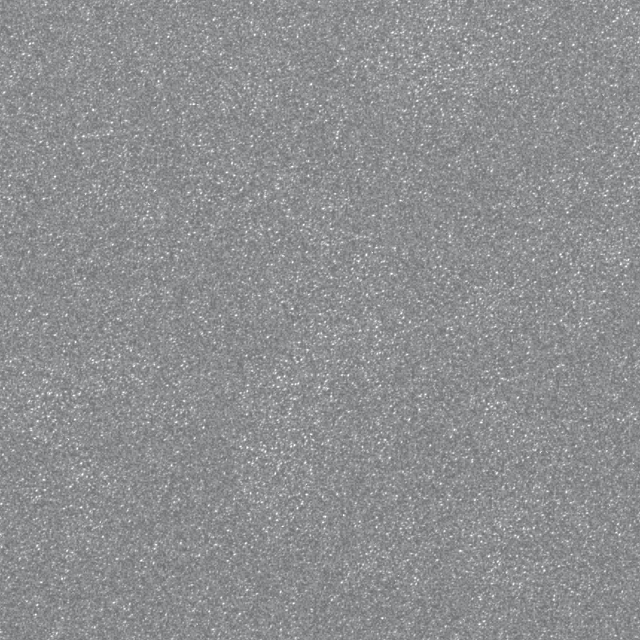
Write a WebGL 1 fragment shader that draws this texture.

```glsl
precision highp float;

uniform vec2 u_resolution;

float hash(vec2 p) {
  vec3 q = fract(vec3(p.xyx) * 0.1031);
  q += dot(q, q.yzx + 33.33);
  return fract((q.x + q.y) * q.z);
}

float valueNoise(vec2 p) {
  vec2 cell = floor(p);
  vec2 t = fract(p);
  t = t * t * (3.0 - 2.0 * t);
  float low = mix(hash(cell), hash(cell + vec2(1.0, 0.0)), t.x);
  float high = mix(hash(cell + vec2(0.0, 1.0)), hash(cell + vec2(1.0, 1.0)), t.x);
  return mix(low, high, t.y);
}

mat2 rotation(float angle) {
  float c = cos(angle);
  float s = sin(angle);
  return mat2(c, s, -s, c);
}

// Soft drifts in which the glitter gathers, taller than wide
float driftDensity(vec2 uv) {
  vec2 p = rotation(0.15) * uv;
  float n = 0.5 * valueNoise(p * vec2(8.0, 5.0) + 13.0)
          + 0.3 * valueNoise(p * vec2(17.0, 11.0) + 41.0)
          + 0.2 * valueNoise(p * vec2(36.0, 28.0) + 87.0);
  return smoothstep(0.4, 0.82, n + 0.1 * (uv.y - 0.5));
}

// One jittered speck per cell, kept with the given chance
float specks(vec2 uv, float cells, float chance, float radius, vec2 strength, float seed) {
  vec2 p = uv * cells;
  float light = 0.0;
  for (int y = -1; y <= 1; y++) {
    for (int x = -1; x <= 1; x++) {
      vec2 cell = floor(p) + vec2(float(x), float(y));
      vec2 id = cell + seed;
      vec2 center = cell + vec2(hash(id + 17.3), hash(id + 59.7));
      float tilt = 0.6 + 1.6 * (hash(id + 131.1) - 0.5);
      vec2 d = (p - center) / cells * rotation(tilt);
      d /= radius * vec2(1.2, 0.85);
      float kept = step(hash(id + 203.9), chance);
      float power = mix(strength.x, strength.y, hash(id + 311.5));
      light = max(light, kept * power * exp(-dot(d, d)));
    }
  }
  return light;
}

void main() {
  vec2 uv = gl_FragCoord.xy / min(u_resolution.x, u_resolution.y);
  float drift = driftDensity(uv);

  // Matte ground with fine grain
  float grain = 0.65 * valueNoise(uv * 430.0 + 5.0)
              + 0.35 * valueNoise(rotation(0.6) * uv * vec2(270.0, 330.0) + 300.0);
  float tone = 0.535 + 0.23 * (grain - 0.5);
  tone += 0.014 * (uv.y - 0.5) + 0.006 * drift;

  // Faint dust, then bright glitter
  float dust = specks(uv, 210.0, 0.34 + 0.1 * drift, 0.0016, vec2(0.04, 0.23), 400.0);
  float glitter = specks(uv, 140.0, 0.075 + 0.27 * drift, 0.0018, vec2(0.12, 0.46), 900.0);
  tone += max(dust, glitter) + 0.25 * min(dust, glitter);

  vec3 color = tone + vec3(-0.004, 0.0, 0.007);
  gl_FragColor = vec4(clamp(color, 0.0, 1.0), 1.0);
}
```
